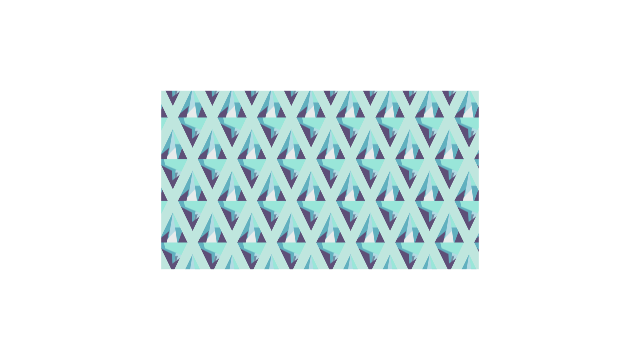
Write a Shadertoy shader that draws this pattern.

```glsl
// Staggered rows of faceted gems on a mint panel with a white margin.

const vec3 WHITE  = vec3(1.0);
const vec3 MINT   = vec3(0.75, 0.90, 0.87);
const vec3 AQUA   = vec3(0.60, 0.90, 0.85);
const vec3 TEAL   = vec3(0.38, 0.69, 0.75);
const vec3 SLATE  = vec3(0.43, 0.55, 0.64);
const vec3 PURPLE = vec3(0.37, 0.31, 0.47);
const vec3 ICE    = vec3(0.70, 0.86, 0.89);
const vec3 PEARL  = vec3(0.90, 0.92, 0.92);

const vec2 PANEL_HALF = vec2(0.441, 0.248);
const vec2 GEM_HALF   = vec2(0.0405, 0.0835);
const vec2 PITCH      = vec2(0.1097, 0.2315);   // column step, two-row step
const vec2 ORIGIN     = vec2(0.0301, 0.0579);

// Soft coverage of the region where d is positive.
float cover(float d, float soft) {
    return smoothstep(-soft, soft, d);
}

// Offset from the nearest point of a rectangular lattice.
vec2 latticeCell(vec2 p, vec2 pitch) {
    return (fract(p / pitch + 0.5) - 0.5) * pitch;
}

// Crown facets: rays fan out from the apex at (0, 1).
vec3 crownColor(vec2 q, float soft) {
    float drop = 1.0 - q.y;
    vec3 col = mix(TEAL, ICE, cover(q.x + 0.34 * drop, soft));
    col = mix(col, AQUA, cover(q.x - 0.30 * drop, soft)
                       * cover(q.y - 0.50, soft));
    float pearlFan = cover(min(q.x + 0.46 * drop, 0.36 * drop - q.x), soft);
    col = mix(col, PEARL, pearlFan * cover(0.30 + 0.50 * q.x - q.y, soft));
    float rightFan = cover(q.x - 0.30 * drop, soft);
    col = mix(col, TEAL, rightFan * cover(0.50 - q.y, soft));
    float leftCorner = min(-0.42 * drop - q.x, 0.48 + 0.40 * q.x - q.y);
    col = mix(col, PURPLE, cover(leftCorner, soft));
    return mix(col, PURPLE, cover(q.x - 0.36 - 0.75 * q.y, soft));
}

// Pavilion facets: depth grows from the girdle to the lower tip.
vec3 pavilionColor(vec2 q, float soft) {
    float depth = -q.y;
    float rise = 1.0 - depth;
    vec3 col = TEAL;
    float rightFan = cover(q.x - 0.30 * rise, soft);
    col = mix(col, ICE, rightFan * cover(depth - 0.34, soft));
    float band = min(0.30 + 0.20 * q.x - depth, q.x + 0.62 - 0.5 * depth);
    col = mix(col, AQUA, cover(band, soft));
    float leftEdge = min(-0.10 * rise - q.x, depth - 0.40 - 0.25 * q.x);
    col = mix(col, PURPLE, cover(leftEdge, soft));
    float sliver = min(0.62 * rise - q.x, q.x - 0.30 * rise);
    col = mix(col, SLATE, cover(min(sliver, depth - 0.45), soft));
    return mix(col, PURPLE, cover(depth - 0.69 + 0.35 * q.x, soft));
}

// Lays one gem, centred at the origin, over the given colour.
vec3 drawGem(vec3 under, vec2 p, float pixel) {
    vec2 q = p / GEM_HALF;
    float soft = 0.45 * pixel / GEM_HALF.x;
    float girdle = cover(q.y, 0.5 * pixel / GEM_HALF.y);
    vec3 gem = mix(pavilionColor(q, soft), crownColor(q, soft), girdle);
    return mix(under, gem, cover(1.0 - abs(q.x) - abs(q.y), soft));
}

void mainImage(out vec4 fragColor, in vec2 fragCoord) {
    float pixel = 1.0 / iResolution.y;
    vec2 p = (fragCoord - 0.5 * iResolution.xy) * pixel;

    // Two interleaved lattices form the staggered rows.
    vec3 col = MINT;
    for (int i = 0; i < 2; i++) {
        vec2 shift = 0.5 * PITCH * float(i);
        col = drawGem(col, latticeCell(p - ORIGIN - shift, PITCH), pixel);
    }

    // Panel boundary.
    vec2 inset = PANEL_HALF - abs(p);
    col = mix(WHITE, col, cover(min(inset.x, inset.y), 0.5 * pixel));
    fragColor = vec4(col, 1.0);
}
```
